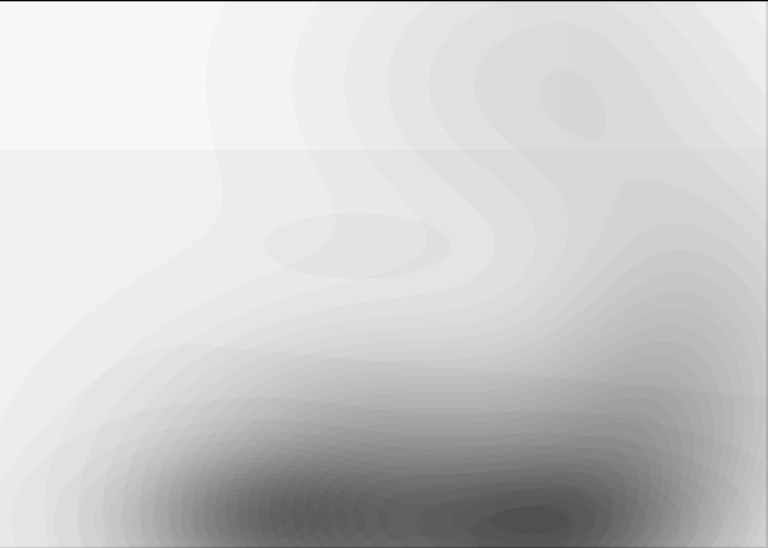
Write a WebGL 1 fragment shader that draws this background.

```glsl
precision highp float;

uniform vec2 u_resolution;

const float PAPER = 0.942;
const float BAND_STEP = 0.0165;
const float STRIP_BOTTOM = 0.274;
const float STRIP_LIGHT = 0.028;
const float SHELF_SHADE = 0.016;
const float OVAL_SHADE = 0.018;
const float BORDER = 0.0027;
const float BORDER_SHADE = 0.1;
const vec2 OVAL_CENTER = vec2(0.465, 0.449);
const vec2 OVAL_RADIUS = vec2(0.122, 0.06);
const int SAMPLES = 3;

// Bell-shaped shade with its own spread on each axis
float bell(vec2 offset, vec2 spread) {
  vec2 q = offset / spread;
  return exp(-0.5 * dot(q, q));
}

float terrace(float shade) {
  return floor(shade / BAND_STEP + 0.5) * BAND_STEP;
}

// Leaning ridge whose axis bends toward the right edge
float ridge(vec2 p) {
  float rise = 0.92 - p.y;
  float axis = 0.80 + 0.34 * rise - 0.24 * rise * rise;
  float dx = p.x - axis;
  float spread = dx < 0.0 ? 0.13 : 0.14;
  return bell(vec2(dx, p.y - 0.9), vec2(spread, 0.35));
}

// Upper cloud, broad mound and ridge share one set of contours
float hills(vec2 p) {
  vec2 cloud = p - vec2(0.715, 0.15);
  float cloudSpread = cloud.x < 0.0 ? 0.2 : 0.14;
  return 0.10 * bell(cloud, vec2(cloudSpread, 0.2))
       + 0.37 * bell(p - vec2(0.5, 0.93), vec2(0.19))
       + 0.28 * ridge(p);
}

// Two flat pools form the second set of contours
float pools(vec2 p) {
  return 0.26 * bell(p - vec2(0.33, 0.95), vec2(0.12, 0.085))
       + 0.18 * bell(p - vec2(0.70, 0.95), vec2(0.14, 0.08));
}

// Grey level at p, with y measured down from the top
float tone(vec2 p) {
  float grey = PAPER - terrace(hills(p)) - terrace(pools(p));

  // Pale strip, fading to the right
  float fade = 1.0 - 0.6 * smoothstep(0.3, 0.9, p.x);
  grey += STRIP_LIGHT * fade * (1.0 - step(STRIP_BOTTOM, p.y));

  // Faint oval and sloping shelf
  grey -= OVAL_SHADE * (1.0 - step(1.0, length((p - OVAL_CENTER) / OVAL_RADIUS)));
  float x = p.x - 0.25;
  float left = min(x, 0.0);
  float shelf = 0.628 + 0.13 * max(x, 0.0) + 4.0 * left * left;
  grey -= SHELF_SHADE * step(shelf, p.y);

  // Thin border: faint at right and bottom, black at top
  grey -= BORDER_SHADE * step(1.0 - BORDER, max(p.x, p.y));
  return grey * step(BORDER, p.y);
}

void main() {
  // Average a small grid of samples to smooth every edge
  float sum = 0.0;
  for (int j = 0; j < SAMPLES; j++) {
    for (int i = 0; i < SAMPLES; i++) {
      vec2 jitter = (vec2(float(i), float(j)) + 0.5) / float(SAMPLES) - 0.5;
      vec2 uv = (gl_FragCoord.xy + jitter) / u_resolution;
      sum += tone(vec2(uv.x, 1.0 - uv.y));
    }
  }
  gl_FragColor = vec4(vec3(sum / float(SAMPLES * SAMPLES)), 1.0);
}
```
